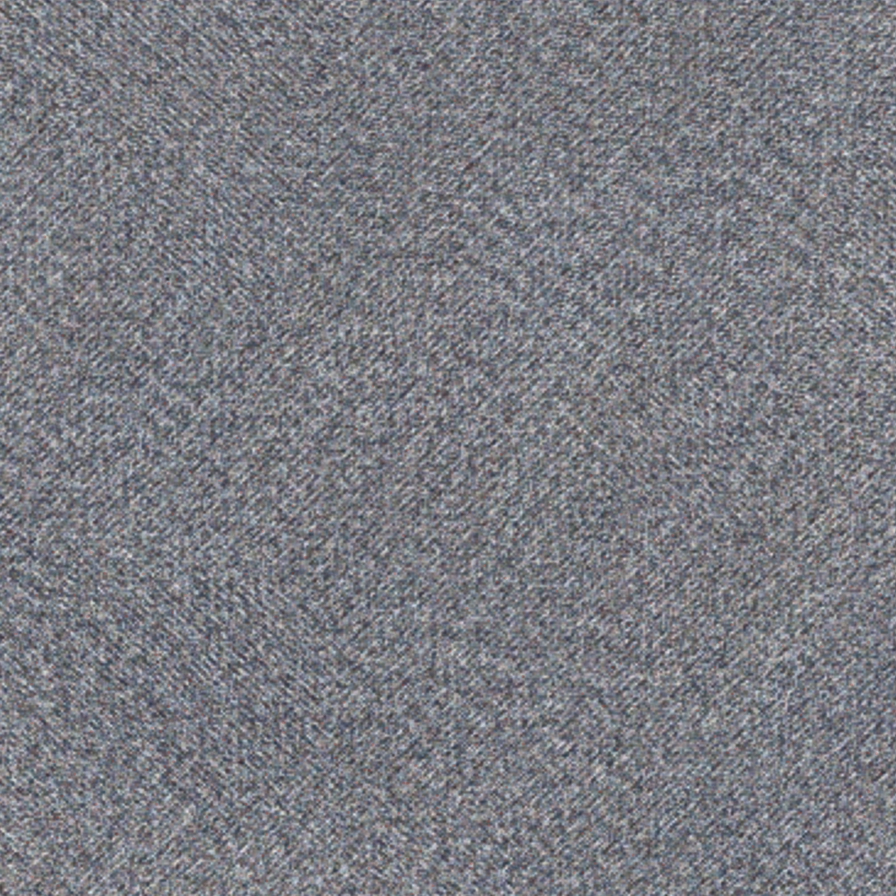
Give the GLSL for this texture, as a WebGL 2 fragment shader.

```glsl
#version 300 es
precision highp float;
// Fine grey-blue wool twill with mottled yarn, diagonal ribs and sparse red flecks.

#define RIB_COUNT 120.0      // ribs per canvas height, measured across them
#define STITCH_COUNT 195.0   // yarn stitches along a rib
#define FIBRE_COUNT 365.0    // fine fibre grains per canvas height
#define FLECK_COUNT 210.0    // cells that may hold a red fleck
#define FLECK_SHARE 0.022
#define BASE_TONE 0.488
#define RIB_DEPTH 0.052
#define STITCH_CONTRAST 0.28
#define FIBRE_CONTRAST 0.28
#define CLOUD_CONTRAST 0.035
#define HUE_CONTRAST 0.12
#define HIGHLIGHT_LIFT 0.5   // stretches bright threads more than dark ones

uniform vec2 u_resolution;
out vec4 fragColor;

float hash(vec2 p) {
    return fract(sin(dot(p, vec2(127.1, 311.7))) * 43758.5453);
}

// Smooth value noise, centred on zero
float noise(vec2 p) {
    vec2 cell = floor(p);
    vec2 f = fract(p);
    f = f * f * (3.0 - 2.0 * f);
    float low = mix(hash(cell), hash(cell + vec2(1.0, 0.0)), f.x);
    float high = mix(hash(cell + vec2(0.0, 1.0)), hash(cell + 1.0), f.x);
    return mix(low, high, f.y) - 0.5;
}

// Ribs and stitches running along the unit vector dir
float twill(vec2 p, vec2 dir) {
    vec2 q = vec2(dot(p, dir), dot(p, vec2(-dir.y, dir.x)));
    float wobble = 0.4 * noise(p * 24.0);
    float rib = cos(6.28318 * (q.y * RIB_COUNT + wobble));
    float stitch = noise(q * vec2(STITCH_COUNT, RIB_COUNT * 2.0) + 37.0);
    return RIB_DEPTH * rib + STITCH_CONTRAST * stitch;
}

// Coverage of small, jittered flecks
float fleck(vec2 p) {
    vec2 q = p * FLECK_COUNT;
    vec2 cell = floor(q);
    vec2 jitter = vec2(hash(cell + 5.3), hash(cell + 9.1)) - 0.5;
    float d = length(fract(q) - 0.5 - 0.3 * jitter);
    float present = step(1.0 - FLECK_SHARE, hash(cell + 71.0));
    return present * (1.0 - smoothstep(0.15, 0.55, d));
}

void main() {
    vec2 p = gl_FragCoord.xy / u_resolution.y;

    // Soft patches where one diagonal dominates the other
    float lean = smoothstep(-0.28, 0.05, noise(p * 4.0 + 13.0));
    float weave = sqrt(lean) * twill(p, normalize(vec2(1.0, 0.95)))
                + sqrt(1.0 - lean) * twill(p, normalize(vec2(1.0, -0.85)));

    // Fibre grain and broad cloudy shading
    float fibre = noise(p * FIBRE_COUNT + 3.7);
    float cloud = noise(p * 5.0 + 21.0) + 0.4 * noise(p * 13.0 + 8.0);
    float relief = weave + FIBRE_CONTRAST * fibre + CLOUD_CONTRAST * cloud;
    float tone = BASE_TONE + relief + HIGHLIGHT_LIFT * relief * relief;

    // Cool shadows, nearly neutral lights, mixed warm and blue yarns
    float hue = noise(p * 250.0 + 51.0) + 0.1 * noise(p * 9.0 + 2.0);
    float green = noise(p * 220.0 + 88.0);
    vec3 colour = vec3(tone);
    colour += vec3(-0.006, -0.002, 0.022) * (1.6 - 1.2 * tone);
    colour += HUE_CONTRAST * hue * vec3(0.6, 0.0, -0.7);
    colour += 0.05 * green * vec3(-0.6, 1.0, -0.1);

    // Red flecks
    vec3 red = vec3(0.55, 0.36, 0.35) + 0.6 * (tone - BASE_TONE);
    colour = mix(colour, red, 0.6 * fleck(p));

    fragColor = vec4(clamp(colour, 0.0, 1.0), 1.0);
}
```
